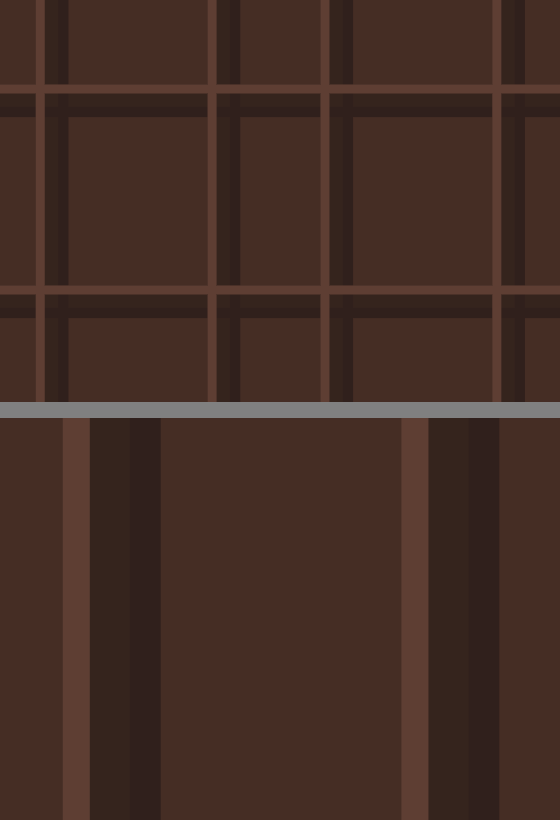
Top: the whole. Bottom: its middle third, enlarged.
Write a Shadertoy shader that draws this pattern.

```glsl
// Lengths are fractions of the canvas height
const vec2 PERIOD = vec2(0.7083, 0.5);
const vec2 FIRST_BAR = vec2(0.0888, 0.2101);  // from the left and top edges
const float SECOND_BAR = 0.4275;              // offset of the paired upright bar
const float BAR_END = 0.0225;
const float SHADE_END = 0.0557;
const float DEEP_END = 0.0812;
const float WRAP_MARGIN = 0.05;

const vec3 GROUND = vec3(0.272, 0.176, 0.143);
const vec3 SHADE = vec3(0.208, 0.140, 0.115);
const vec3 DEEP = vec3(0.190, 0.124, 0.108);
const vec3 BAR = vec3(0.367, 0.243, 0.200);

// Signed position past the start of the nearest repeated bar
float repeatFrom(float position, float start, float period) {
    return mod(position - start + WRAP_MARGIN, period) - WRAP_MARGIN;
}

// Antialiased coverage of the interval from a to b
float band(float t, float a, float b, float pixel) {
    return clamp((t - a) / pixel + 0.5, 0.0, 1.0)
         - clamp((t - b) / pixel + 0.5, 0.0, 1.0);
}

// Coverage of one stripe: x = shade, y = deep shade, z = bar
vec3 stripe(float t, float pixel) {
    return vec3(band(t, 0.0, DEEP_END, pixel),
                band(t, SHADE_END, DEEP_END, pixel),
                band(t, 0.0, BAR_END, pixel));
}

void mainImage(out vec4 fragColor, in vec2 fragCoord) {
    float pixel = 1.0 / iResolution.y;
    vec2 p = vec2(fragCoord.x, iResolution.y - fragCoord.y) * pixel;

    // Paired uprights crossed by single horizontals
    vec3 cover = stripe(repeatFrom(p.y, FIRST_BAR.y, PERIOD.y), pixel);
    for (int i = 0; i < 2; i++) {
        float start = FIRST_BAR.x + float(i) * SECOND_BAR;
        cover = max(cover, stripe(repeatFrom(p.x, start, PERIOD.x), pixel));
    }

    // Paint the bars above both shadow tones
    vec3 color = mix(GROUND, SHADE, cover.x);
    color = mix(color, DEEP, cover.y);
    color = mix(color, BAR, cover.z);
    fragColor = vec4(color, 1.0);
}
```
